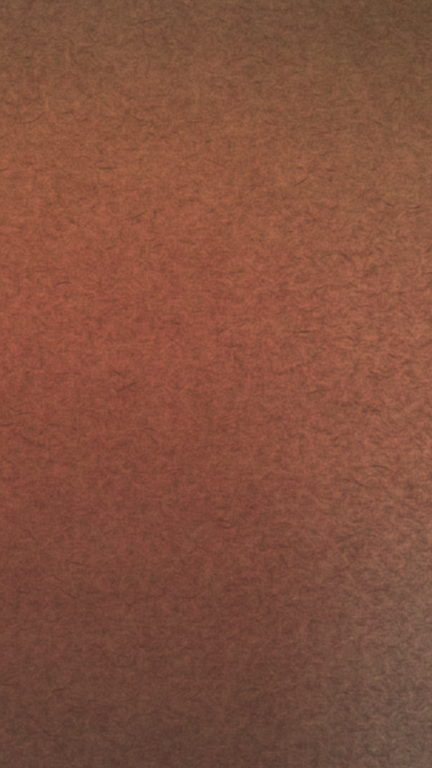
Give the GLSL for this texture, as a Shadertoy shader.

```glsl
// Warm red-brown fibrous paper under uneven light: two vertical colour ramps are
// blended across the sheet, then mottled with warped gradient noise and strewn
// with short, soft, curved fibres. One unit is the height of the canvas.

const int STOPS = 6;
const vec3 LEFT_RAMP[STOPS] = vec3[STOPS](      // bottom to top
    vec3(0.37, 0.255, 0.21), vec3(0.45, 0.272, 0.22), vec3(0.525, 0.292, 0.23),
    vec3(0.60, 0.325, 0.25), vec3(0.59, 0.355, 0.25), vec3(0.455, 0.32, 0.24));
const vec3 RIGHT_RAMP[STOPS] = vec3[STOPS](
    vec3(0.43, 0.34, 0.29), vec3(0.49, 0.36, 0.30), vec3(0.58, 0.36, 0.28),
    vec3(0.60, 0.365, 0.28), vec3(0.54, 0.36, 0.26), vec3(0.40, 0.29, 0.21));
const float RAMP_BLUR = 0.10;
const vec3 DARK_FIBRE = vec3(0.30, 0.18, 0.15);
const vec3 LIGHT_FIBRE = vec3(0.72, 0.50, 0.36);
const float MOTTLE_SCALE = 82.0;
const float MOTTLE_CONTRAST = 0.16;
const float CLOUD_CONTRAST = 0.04;
const float GRAIN_CONTRAST = 0.085;
const float HUE_DRIFT = 0.011;
const float FIBRE_SOFTNESS = 0.0019;

vec2 hash2(vec2 p) {
    vec3 q = fract(p.xyx * vec3(0.1031, 0.1030, 0.0973));
    q += dot(q, q.yzx + 33.33);
    return fract((q.xx + q.yz) * q.zy);
}

float gradientNoise(vec2 p) {
    vec2 cell = floor(p), f = p - cell;
    vec2 u = f * f * f * (f * (f * 6.0 - 15.0) + 10.0);
    vec4 corner;
    for (int k = 0; k < 4; k++) {
        vec2 offset = vec2(k & 1, k >> 1);
        float turn = 6.2832 * hash2(cell + offset + 50.0).x;
        corner[k] = dot(vec2(cos(turn), sin(turn)), f - offset);
    }
    return 1.4 * mix(mix(corner.x, corner.y, u.x), mix(corner.z, corner.w, u.x), u.y);
}

// Smooth light and colour over the whole sheet
vec3 sheetColour(vec2 uv) {
    vec3 left = vec3(0.0), right = vec3(0.0);
    float total = 0.0;
    for (int i = 0; i < STOPS; i++) {
        float d = (uv.y - float(i) / float(STOPS - 1)) / RAMP_BLUR;
        float weight = exp(-0.5 * d * d);
        left += weight * LEFT_RAMP[i];
        right += weight * RIGHT_RAMP[i];
        total += weight;
    }
    float start = mix(0.55, 0.35, smoothstep(0.2, 0.5, uv.y));
    return mix(left, right, smoothstep(start, 1.05, uv.x)) / total;
}

// Coverage of short bent strands, at most one per grid cell
float fibres(vec2 p, float cells, float halfLength, float share, float seed) {
    vec2 home = floor(p * cells);
    float cover = 0.0;
    for (int j = -1; j <= 1; j++)
    for (int i = -1; i <= 1; i++) {
        vec2 cell = home + vec2(i, j);
        vec2 place = hash2(cell + seed);
        vec2 shape = hash2(cell + seed + 17.3);
        vec2 kind = hash2(cell + seed + 41.7);
        float angle = (shape.x + kind.y - 1.0) * 1.1 - 0.15;
        float c = cos(angle), s = sin(angle);
        vec2 q = mat2(c, -s, s, c) * (p - (cell + place) / cells);
        float reach = halfLength * mix(0.35, 1.0, shape.y * shape.y);
        q.y += (place.x - 0.5) * 0.6 * (q.x * q.x / reach);
        float d = length(vec2(max(abs(q.x) - reach, 0.0), q.y));
        float taper = 1.0 - 0.6 * smoothstep(0.0, reach, abs(q.x));
        float strand = 1.0 - smoothstep(0.0, FIBRE_SOFTNESS * (1.0 + place.y), d);
        cover = max(cover, strand * taper * step(kind.x, share) * mix(0.4, 1.0, kind.y));
    }
    return cover;
}

void mainImage(out vec4 fragColor, in vec2 fragCoord) {
    vec2 uv = fragCoord / iResolution.xy;
    vec2 p = fragCoord / iResolution.y;
    vec3 colour = sheetColour(uv);
    float graze = smoothstep(0.45, 1.0, uv.x) * (1.0 - smoothstep(0.5, 0.9, uv.y));

    // Pulp mottling, slightly stretched sideways and warped
    vec2 warp = vec2(gradientNoise(p * 38.0), gradientNoise(p * 38.0 + 91.0));
    vec2 m = (p + 0.006 * warp) * MOTTLE_SCALE * vec2(0.88, 1.12);
    float mottle = 0.55 * gradientNoise(m) + 0.5 * gradientNoise(m * 2.1 + 13.0);
    float cloud = gradientNoise(p * 16.0 + 7.0);
    float grain = gradientNoise(p * 270.0);
    colour *= 1.0 + MOTTLE_CONTRAST * (1.0 + 0.4 * graze) * mottle
                  + CLOUD_CONTRAST * cloud + GRAIN_CONTRAST * grain;
    colour += HUE_DRIFT * gradientNoise(p * 34.0 + 31.0) * vec3(-0.3, 1.0, 0.2);

    // Dark fibres of two sizes, then pale flecks where light grazes the right side
    float dark = 0.46 * fibres(p, 24.0, 0.020, 0.32, 3.0);
    dark = max(dark, 0.34 * fibres(p, 56.0, 0.008, 0.40, 120.0));
    colour = mix(colour, DARK_FIBRE, dark);
    float pale = fibres(p, 75.0, 0.005, 0.40, 260.0);
    colour = mix(colour, LIGHT_FIBRE, pale * mix(0.14, 0.36, graze));

    fragColor = vec4(clamp(colour, 0.0, 1.0), 1.0);
}
```
